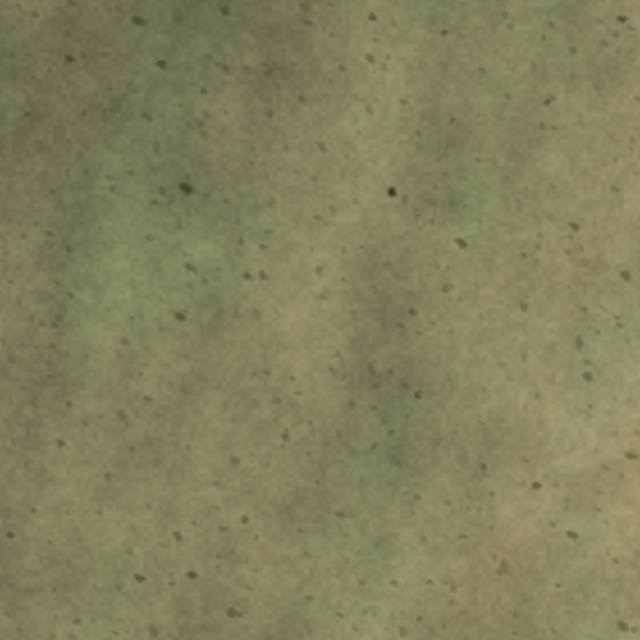
Reproduce this texture procedurally as a Shadertoy shader.

```glsl
// Weathered olive stone with leaning soft streaks, fine grain and dark specks.

const vec3 OLIVE = vec3(0.515, 0.497, 0.365);
const vec3 MOSS_TINT = vec3(0.93, 1.01, 0.97);
const vec3 OCHRE_TINT = vec3(1.03, 0.99, 0.93);
const vec3 SPECK_COLOUR = vec3(0.17, 0.16, 0.08);
const vec2 STREAK_DIR = vec2(0.29, 0.957);

float hash(vec2 p) {
    vec3 q = fract(vec3(p.xyx) * 0.1031);
    q += dot(q, q.yzx + 33.33);
    return fract((q.x + q.y) * q.z);
}

vec2 hash2(vec2 p) {
    return vec2(hash(p + 17.3), hash(p + 71.9));
}

float noise(vec2 p) {
    vec2 cell = floor(p), f = fract(p);
    f = f * f * (3.0 - 2.0 * f);
    float low = mix(hash(cell), hash(cell + vec2(1, 0)), f.x);
    float high = mix(hash(cell + vec2(0, 1)), hash(cell + vec2(1, 1)), f.x);
    return mix(low, high, f.y);
}

// Layered noise centred on zero.
float fbm(vec2 p) {
    float sum = 0.0, amplitude = 0.5;
    for (int i = 0; i < 4; i++) {
        sum += amplitude * (noise(p) - 0.5);
        p = mat2(0.8, 0.6, -0.6, 0.8) * p * 2.03 + 11.7;
        amplitude *= 0.5;
    }
    return sum;
}

// Soft, slightly stretched spots, at most one in each grid cell.
float specks(vec2 uv, float cells, float share, float radius, float seed) {
    vec2 p = uv * cells, home = floor(p);
    float cover = 0.0;
    for (int y = -1; y <= 1; y++)
    for (int x = -1; x <= 1; x++) {
        vec2 cell = home + vec2(x, y), id = cell + seed;
        if (hash(id) > share) continue;
        vec2 shape = hash2(id + 5.1);
        vec2 d = (p - cell - 0.15 - 0.7 * hash2(id)) / cells;
        float turn = 1.2 + 1.8 * shape.x;
        d = mat2(cos(turn), -sin(turn), sin(turn), cos(turn)) * d;
        d.y *= 1.0 + 0.7 * shape.y;
        float size = radius * mix(0.65, 1.25, shape.y);
        float spot = 1.0 - smoothstep(0.2 * size, 1.25 * size, length(d));
        cover = max(cover, spot * mix(0.3, 1.0, shape.x * shape.x));
    }
    return cover;
}

void mainImage(out vec4 fragColor, in vec2 fragCoord) {
    vec2 uv = fragCoord / iResolution.xy;
    float along = dot(uv, STREAK_DIR);
    float across = dot(uv, vec2(STREAK_DIR.y, -STREAK_DIR.x));

    // Broad light falloff, leaning streaks and cloudy blotches.
    float streak = fbm(vec2(across * 7.0, along * 1.8) + 3.0);
    float blotch = fbm(uv * 10.0 + 40.0);
    float tone = 0.17 * (across - 0.31) + 0.34 * streak + 0.22 * blotch;

    // Fine mottling and grain.
    tone += 0.08 * (noise(uv * 65.0) - 0.5);
    tone += 0.10 * (noise(uv * 140.0 + 9.0) - 0.5);
    vec3 colour = OLIVE * (1.0 + tone);

    // Green patches on the dark side, warm ones on the light side.
    float hue = fbm(vec2(across * 6.0, along * 3.0) + 80.0) + 0.3 * fbm(uv * 22.0);
    float moss = smoothstep(-0.1, 0.22, hue + 0.25 * (0.3 - across));
    float ochre = smoothstep(0.0, 0.3, 0.35 * (across - 0.5) - 0.6 * hue);
    colour *= mix(vec3(1.01, 0.995, 1.0), MOSS_TINT, 0.8 * moss);
    colour *= mix(vec3(1), OCHRE_TINT, ochre);

    // Faint flecks, medium spots and a few deep pits with ragged rims.
    vec2 ragged = uv + 0.005 * (vec2(noise(uv * 110.0), noise(uv * 110.0 + 50.0)) - 0.5);
    float flecks = 0.26 * specks(ragged, 42.0, 0.30, 0.008, 10.0);
    float spots = 0.52 * specks(ragged, 15.0, 0.36, 0.011, 130.0);
    float pits = 0.90 * specks(ragged, 6.0, 0.10, 0.013, 270.0);
    colour = mix(colour, SPECK_COLOUR, max(flecks, max(spots, pits)));

    fragColor = vec4(colour, 1.0);
}
```
